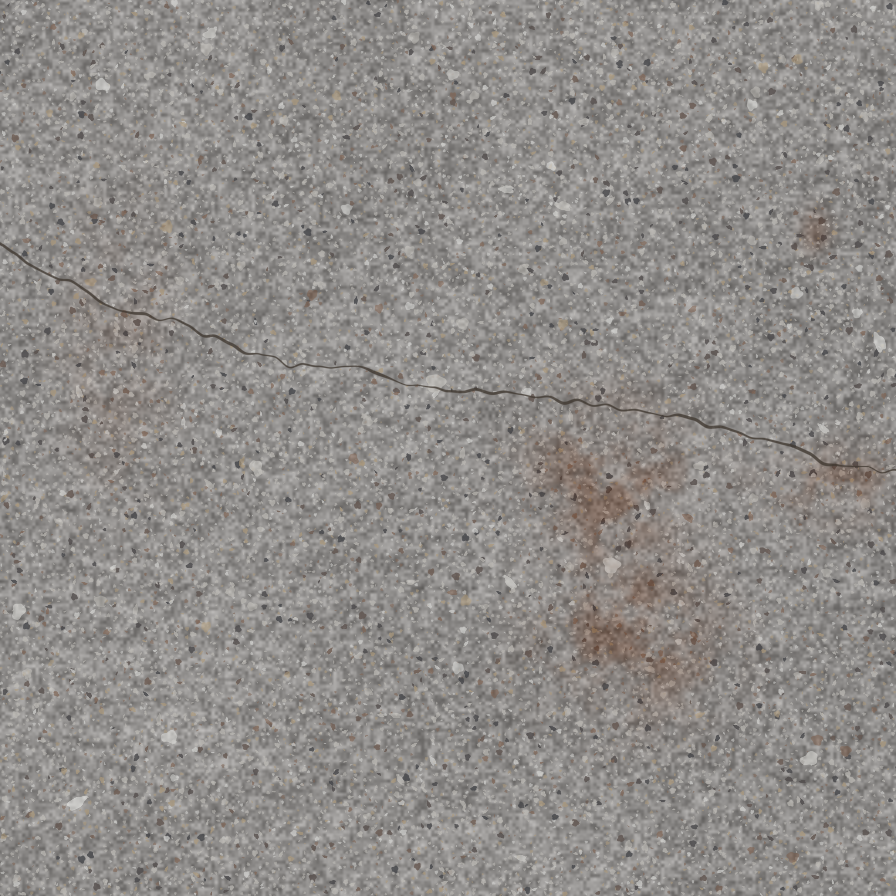
Write a WebGL 1 fragment shader that draws this texture.

```glsl
precision highp float;
// Weathered grey concrete with sand, pebbles, rust stains and a thin crack.
uniform vec2 u_resolution;

const vec3 CEMENT = vec3(0.558, 0.55, 0.543);
const vec3 PALE = vec3(0.74, 0.73, 0.71);
const vec3 WHITE = vec3(0.82, 0.82, 0.81);
const vec3 TAN = vec3(0.67, 0.60, 0.49);
const vec3 BROWN = vec3(0.50, 0.40, 0.34);
const vec3 SLATE = vec3(0.27, 0.275, 0.29);
const vec3 RUST = vec3(0.45, 0.32, 0.25);
const vec3 CRACK = vec3(0.25, 0.22, 0.19);

vec3 hash3(vec2 p) {
  vec3 q = fract(p.xyx * vec3(0.1031, 0.1030, 0.0973));
  q += dot(q, q.yxz + 33.33);
  return fract((q.xxy + q.yzz) * q.zyx);
}

float noise(vec2 p) {
  vec2 i = floor(p);
  vec2 f = fract(p);
  f = f * f * (3.0 - 2.0 * f);
  float low = mix(hash3(i).x, hash3(i + vec2(1.0, 0.0)).x, f.x);
  float high = mix(hash3(i + vec2(0.0, 1.0)).x, hash3(i + 1.0).x, f.x);
  return mix(low, high, f.y);
}

float fbm(vec2 p) {
  float sum = 0.0;
  float amp = 0.5;
  for (int i = 0; i < 4; i++) {
    sum += amp * noise(p);
    p = p * 2.03 + 17.3;
    amp *= 0.5;
  }
  return sum / 0.9375;
}

// Scattered uneven stones: x is a random id, y is the coverage.
vec2 stones(vec2 p, float cells, float density, float radius, float seed, float pixel) {
  vec2 cell = floor(p * cells);
  vec2 best = vec2(0.0);
  for (int y = -1; y <= 1; y++) {
    for (int x = -1; x <= 1; x++) {
      vec2 id = cell + vec2(float(x), float(y));
      vec3 place = hash3(id + seed);
      vec3 form = hash3(id + seed + 71.7);
      vec2 d = p - (id + 0.15 + 0.7 * place.xy) / cells;
      float turn = 3.1416 * form.x;
      float c = cos(turn);
      float s = sin(turn);
      d = vec2(c * d.x + s * d.y, c * d.y - s * d.x);
      d.y *= mix(1.0, 2.3, form.y * form.y);
      float size = radius * mix(0.5, 1.15, form.z);
      float angle = atan(d.y, d.x + 1e-6);
      float rim = size * (1.0 + 0.13 * sin(3.0 * angle + 9.0 * form.y) + 0.08 * cos(5.0 * angle));
      float cover = 1.0 - smoothstep(-0.7 * pixel, 0.7 * pixel, length(d) - rim);
      cover *= step(place.z, density);
      if (cover > best.y) best = vec2(fract(place.x * 7.0 + form.z * 5.0), cover);
    }
  }
  return best;
}

vec3 stoneColor(float id) {
  vec3 color = mix(PALE, WHITE, step(0.62, id));
  color = mix(color, TAN, step(0.76, id));
  return mix(color, BROWN, step(0.9, id));
}

// Soft elliptical patch.
float patchMask(vec2 p, vec2 center, vec2 radii) {
  vec2 d = (p - center) / radii;
  return exp(-dot(d, d));
}

float rustMask(vec2 p) {
  float area = patchMask(p, vec2(0.68, 0.47), vec2(0.085, 0.075));
  area += patchMask(p, vec2(0.71, 0.28), vec2(0.09, 0.075));
  area += 0.6 * patchMask(p, vec2(0.69, 0.38), vec2(0.04, 0.10));
  area += 0.85 * patchMask(p, vec2(0.93, 0.46), vec2(0.08, 0.04));
  area += 0.7 * patchMask(p, vec2(0.91, 0.74), vec2(0.018, 0.025));
  area += 0.35 * patchMask(p, vec2(0.13, 0.60), vec2(0.06, 0.15));
  float mottling = smoothstep(0.3, 0.72, fbm(p * 32.0));
  return min(area, 1.0) * (0.2 + 0.8 * mottling);
}

float crackHeight(float x) {
  float path = 0.72 - 0.36 * x + 0.11 * x * x - 0.016 * sin(6.2832 * x);
  path += 0.017 * (noise(vec2(x * 15.0, 4.0)) - 0.5);
  return path + 0.008 * (noise(vec2(x * 62.0, 9.0)) - 0.5);
}

float crackMask(vec2 p, float pixel) {
  float slope = (crackHeight(p.x + 0.001) - crackHeight(p.x - 0.001)) / 0.002;
  float dist = abs(p.y - crackHeight(p.x)) / sqrt(1.0 + slope * slope);
  float halfWidth = 0.0003 + 0.0013 * noise(vec2(p.x * 38.0, 2.0));
  return 1.0 - smoothstep(halfWidth - 0.5 * pixel, halfWidth + pixel, dist);
}

void main() {
  vec2 p = gl_FragCoord.xy / u_resolution.y;
  float pixel = 1.0 / u_resolution.y;

  // Cement paste: fine grit, faint level streaks and broad shading.
  float grit = 0.20 * (noise(p * 265.0) - 0.5) + 0.13 * (noise(p * 125.0 + 31.0) - 0.5);
  float streaks = 0.05 * (noise(p * vec2(14.0, 105.0)) - 0.5);
  float shading = 0.07 * (fbm(p * 5.0) - 0.5);
  vec3 color = CEMENT + grit + streaks + shading;

  // Sand, then stones from small to large.
  vec2 sand = stones(p, 175.0, 0.42, 0.0019, 11.0, pixel);
  color = mix(color, stoneColor(sand.x), 0.58 * sand.y);
  vec2 dark = stones(p, 82.0, 0.13, 0.0037, 237.0, pixel);
  color = mix(color, mix(SLATE, BROWN, 0.8 * dark.x * dark.x), 0.82 * dark.y);
  vec2 small = stones(p, 90.0, 0.22, 0.0032, 419.0, pixel);
  color = mix(color, stoneColor(small.x), 0.72 * small.y);
  vec2 medium = stones(p, 42.0, 0.10, 0.0058, 613.0, pixel);
  color = mix(color, stoneColor(medium.x) + 0.5 * grit, 0.65 * medium.y);
  vec2 large = stones(p, 15.0, 0.08, 0.0105, 827.0, pixel);
  color = mix(color, mix(PALE, WHITE, large.x) + 0.4 * grit, 0.75 * large.y);

  // Rust soaks the paste, the crack cuts through everything.
  color = mix(color, RUST + 0.6 * (color - CEMENT), 0.58 * rustMask(p));
  color = mix(color, CRACK, 0.8 * crackMask(p, pixel));
  gl_FragColor = vec4(clamp(color, 0.0, 1.0), 1.0);
}
```
